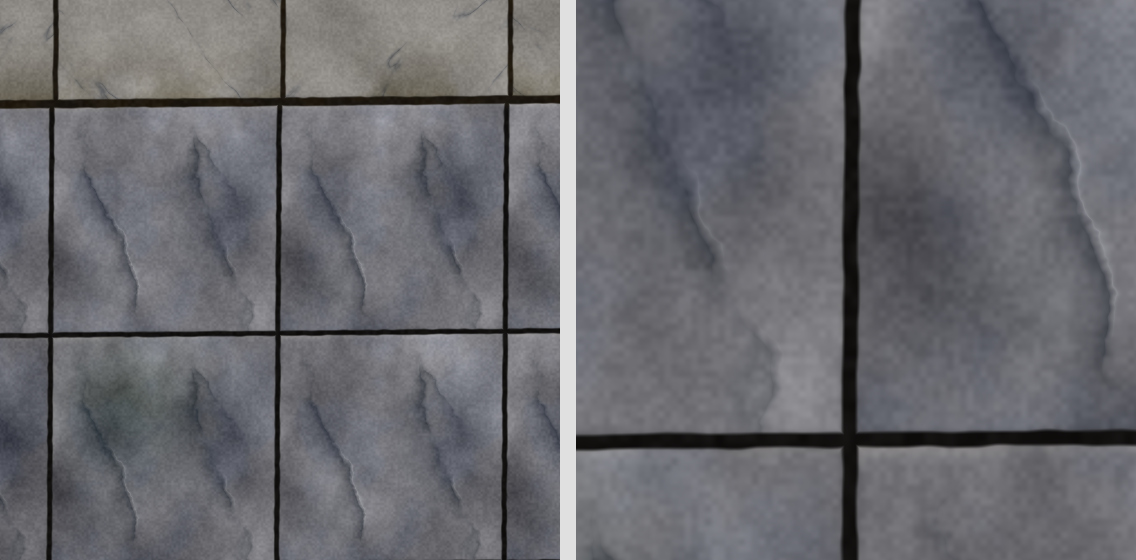
Left: the whole. Right: its middle third, enlarged.
Give the GLSL for this texture, as a WebGL 1 fragment shader.

```glsl
precision highp float;
uniform vec2 u_resolution;

#define CELL vec2(0.406, 0.413)
#define CORNER vec2(0.497, 0.405)
#define TILT vec2(0.006, 0.009)
#define TOP_ROW_SHIFT 0.006
#define JOINT_HALF 0.0043
#define WIDE_JOINT_HALF 0.0072
#define MARBLE vec3(0.452, 0.450, 0.468)
#define WARM_MARBLE vec3(0.535, 0.522, 0.505)
#define VEIN_TINT vec3(0.19, 0.205, 0.235)
#define GROUT vec3(0.065, 0.06, 0.057)
#define BROWN_GROUT vec3(0.135, 0.105, 0.06)
#define GRAIN 0.055

float hash(vec2 p) {
    vec3 q = fract(p.xyx * 0.1031);
    q += dot(q, q.yzx + 33.33);
    return fract((q.x + q.y) * q.z);
}

float noise(vec2 p) {
    vec2 i = floor(p), f = fract(p);
    f = f * f * (3.0 - 2.0 * f);
    return mix(mix(hash(i), hash(i + vec2(1, 0)), f.x),
               mix(hash(i + vec2(0, 1)), hash(i + vec2(1, 1)), f.x), f.y);
}

float fbm(vec2 p) {
    float sum = 0.0, amp = 0.516;
    for (int i = 0; i < 5; i++) {
        sum += amp * noise(p);
        p = mat2(1.6, 1.2, -1.2, 1.6) * p + 17.3;
        amp *= 0.5;
    }
    return sum;
}

// Dark streak with a smoky left flank and a crisp right edge
float streak(float side, float width) {
    return exp(-abs(side) / (side < 0.0 ? width : width * 0.3));
}

float span(float lo, float hi, float y) {
    return smoothstep(lo, lo + 0.1, y) * (1.0 - smoothstep(hi - 0.1, hi, y));
}

// Printed marble shared by the lower rows
vec3 veinedMarble(vec2 f, vec2 id) {
    float cloud = fbm(f * vec2(4.0, 3.2) + 31.0) - 0.5;
    float local = fbm(f * 2.6 + id * 7.7 + 60.0) - 0.5;
    float wobble = (fbm(f * 9.0 + 4.0) - 0.5) * 0.10;
    float broken = smoothstep(0.28, 0.65, fbm(f * vec2(9.0, 6.0) + 80.0));
    float x = f.x + wobble;

    float left = x - 0.38 + 0.23 * smoothstep(0.15, 0.8, f.y);
    float mid = x - 0.90 + 0.27 * smoothstep(-0.15, 0.8, f.y);
    float right = x - 0.87 + 0.23 * smoothstep(0.45, 0.9, f.y);
    float dark = streak(left, 0.032) * span(0.03, 0.97, f.y) * (0.3 + 0.7 * broken);
    dark += streak(mid, 0.045) * span(-0.05, 0.93, f.y) * (0.25 + 0.75 * broken);
    dark += 0.65 * streak(right, 0.022) * span(0.28, 0.92, f.y) * broken;

    // Smoky patches gather beside the veins and in the low left corner
    float smoke = exp(-18.0 * dot(f - vec2(0.70, 0.48), f - vec2(0.70, 0.48)));
    smoke += 0.8 * exp(-22.0 * dot(f - vec2(0.22, 0.20), f - vec2(0.22, 0.20)));
    float glint = exp(-abs(left - 0.014) / 0.005) * span(0.12, 0.55, f.y) * broken;
    glint += 0.6 * exp(-abs(mid - 0.02) / 0.006) * span(0.05, 0.45, f.y) * broken;

    vec3 c = MARBLE + cloud * 0.34 + local * 0.24 + 0.05 * (f.y - 0.4);
    c += (hash(id + 41.0) - 0.5) * 0.035 + 0.025 * id.y + 0.02 * id.x;
    c -= smoke * vec3(0.085, 0.08, 0.07);
    c = mix(c, VEIN_TINT, min(dark * 0.72, 0.85));
    c += vec3(-0.008, 0.0, 0.016) * smoothstep(0.45, 0.65, fbm(f * 5.0 + 12.0));
    float mould = exp(-14.0 * dot(f - vec2(0.35, 0.7), f - vec2(0.35, 0.7)));
    c += vec3(-0.04, -0.015, -0.04) * mould * step(abs(id.x + 1.0) + abs(id.y + 1.0), 0.1);
    return c + glint * 0.13;
}

// Paler, warmer marble of the top row, with sparse diagonal veins
vec3 paleMarble(vec2 f, vec2 id) {
    vec2 seed = id * 13.7 + 90.0;
    float lean = mod(id.x, 2.0) < 0.5 ? -0.8 : 0.8;
    float field = fbm(vec2(f.x + lean * f.y, 0.45 * f.y) * 4.0 + seed);
    float patches = smoothstep(0.42, 0.65, fbm(f * 5.0 + seed + 9.0));
    float vein = exp(-abs(field - 0.5) / 0.018) * patches;
    vec3 c = WARM_MARBLE + (fbm(f * 4.0 + seed) - 0.5) * 0.22;
    c = mix(c, VEIN_TINT + 0.08, vein * 0.6);
    float stain = exp(-f.y * 9.0) * smoothstep(0.35, 0.65, fbm(f * 6.0 + seed + 5.0));
    return c - stain * vec3(0.10, 0.11, 0.16);
}

void main() {
    vec2 uv = gl_FragCoord.xy / u_resolution;
    vec2 p = uv - TILT * (uv.yx - 0.5);
    p += (noise(uv * 70.0) - 0.5) * 0.0018;
    float topRow = step(CORNER.y + CELL.y, p.y);
    p.x -= TOP_ROW_SHIFT * topRow;
    vec2 g = (p - CORNER) / CELL;
    vec2 id = floor(g), f = fract(g);

    vec3 c = id.y > 0.5 ? paleMarble(f, id) : veinedMarble(f, id);
    c += (noise(uv * 250.0) - 0.5) * GRAIN + (noise(uv * 120.0 + 50.0) - 0.5) * 0.025;

    // Pale glaze on the tile rims, strongest along the top
    float brownJoint = step(0.5, g.y) * step(g.y, 1.5);
    float halfY = mix(JOINT_HALF, WIDE_JOINT_HALF, brownJoint);
    vec2 d = (0.5 - abs(f - 0.5)) * CELL - vec2(JOINT_HALF, halfY);
    float chipped = smoothstep(0.2, 0.6, noise(uv * 45.0 + 7.0));
    float rim = exp(-max(d.y, 0.0) / 0.004) * step(0.5, f.y) * (0.5 + 0.5 * chipped);
    rim += 0.4 * exp(-max(d.x, 0.0) / 0.003) * chipped;
    c += rim * vec3(0.15, 0.14, 0.12);

    // Dark joints, brown and dirty around the top row
    float dirt = max(topRow, brownJoint * (1.0 - smoothstep(0.0, 0.012, d.y)));
    vec3 grout = mix(GROUT, BROWN_GROUT, dirt * (0.3 + 0.7 * noise(uv * 25.0)));
    grout += (noise(uv * 160.0) - 0.5) * 0.04;
    float soft = 0.0012 + 0.5 / u_resolution.y;
    float tile = smoothstep(-soft, soft, min(d.x, d.y));
    c *= 1.0 - 0.25 * exp(-max(min(d.x, d.y), 0.0) / 0.0015);
    gl_FragColor = vec4(clamp(mix(grout, c, tile), 0.0, 1.0), 1.0);
}
```
